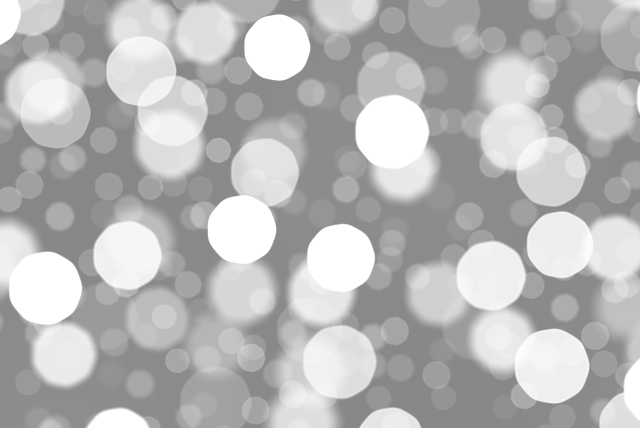
Write a Shadertoy shader that draws this background.

```glsl
const float BIG_RADIUS = 0.083;
const float BLURRED_RADIUS = 0.075;
const float SMALL_RADIUS = 0.031;

vec3 hash3(vec2 p) {
    vec3 q = fract(p.xyx * vec3(0.1031, 0.1030, 0.0973));
    q += dot(q, q.yxz + 33.33);
    return fract((q.xxy + q.yzz) * q.zyx);
}

// Disc with faintly polygonal aperture edges
float discMask(vec2 offset, float radius, float softness, float rim) {
    float wobble = 1.0 + 0.01 * cos(9.0 * atan(offset.y, offset.x + 1e-5));
    float edge = length(offset) - radius * wobble;
    float body = 1.0 - smoothstep(-softness, softness, edge);
    float ring = smoothstep(-0.007, -0.001, edge);
    return body * (1.0 + rim * ring);
}

// Share of darkness left after screening one jittered grid of discs;
// softness and opacity are (low, high) ranges
float discLayer(vec2 uv, float cellSize, float seed, float radius,
                vec2 softness, vec2 opacity, float rim) {
    vec2 grid = uv / cellSize + seed * vec2(0.37, 0.61);
    vec2 cell = floor(grid);
    float pixel = 1.0 / iResolution.y;
    float darkness = 1.0;
    for (int y = -1; y <= 1; y++) {
        for (int x = -1; x <= 1; x++) {
            vec2 id = cell + vec2(x, y);
            vec3 place = hash3(id + seed * 17.0 + 50.0);
            vec3 look = hash3(id + seed * 29.0 + 150.0);
            vec2 offset = (grid - id - place.xy) * cellSize;
            float size = radius * mix(0.92, 1.06, look.x);
            float blur = max(mix(softness.x, softness.y, look.y * look.y), pixel);
            float alpha = mix(opacity.x, opacity.y, place.z);
            float light = alpha * discMask(offset, size, blur, rim);
            darkness *= 1.0 - clamp(light, 0.0, 1.0);
        }
    }
    return darkness;
}

void mainImage(out vec4 fragColor, in vec2 fragCoord) {
    vec2 uv = fragCoord / iResolution.y;

    // Grey backdrop with a slow drift in tone
    float backdrop = 0.54 + 0.012 * sin(uv.x * 4.0 + 1.0) * cos(uv.y * 5.0);
    float darkness = 1.0 - backdrop;

    // Large out-of-focus glows
    darkness *= discLayer(uv, 0.25, 3.0, BLURRED_RADIUS,
                          vec2(0.012, 0.032), vec2(0.25, 0.85), 0.0);
    // Large crisp discs, from faint to solid white
    darkness *= discLayer(uv, 0.25, 8.0, BIG_RADIUS,
                          vec2(0.002, 0.006), vec2(0.08, 1.3), 0.08);
    // Small translucent discs
    darkness *= discLayer(uv, 0.09, 5.0, SMALL_RADIUS,
                          vec2(0.002, 0.010), vec2(0.06, 0.32), 0.12);

    fragColor = vec4(vec3(1.0 - darkness), 1.0);
}
```
